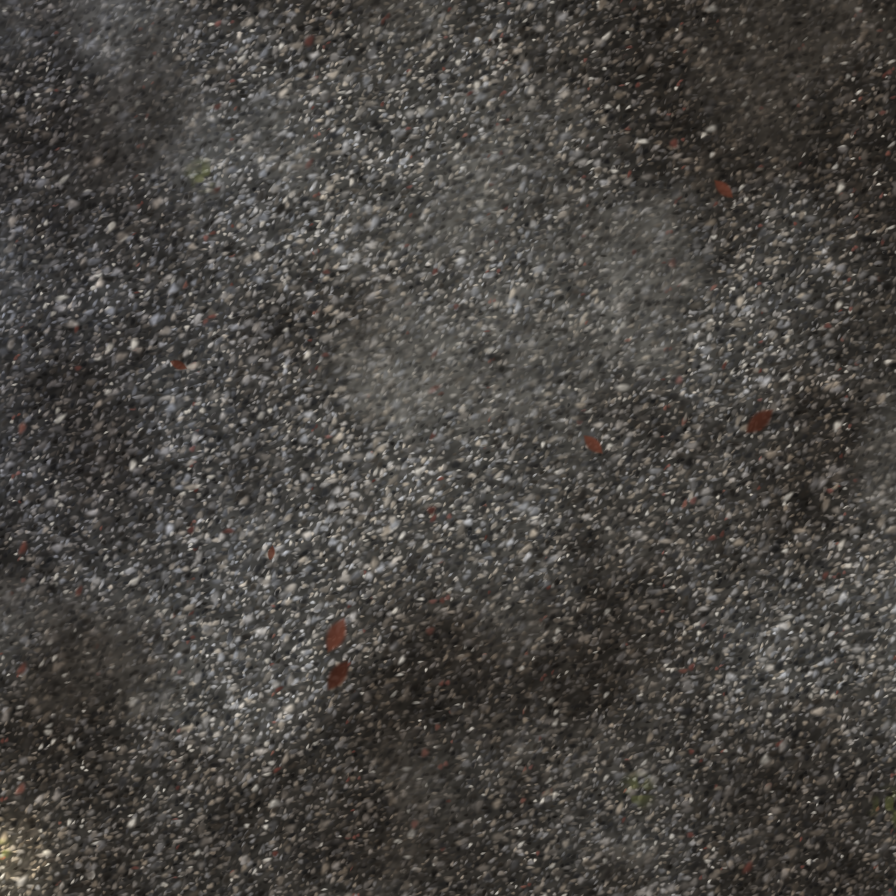
A Shadertoy shader for this texture:

```glsl
// Weathered asphalt: three layers of small soft-edged stones over dark binder,
// with broad damp and dusty patches, a few red leaves, moss and a sunlit corner.
// Stones are jittered ellipses in grid cells, leaning along one diagonal.
#define COARSE_CELLS 80.0
#define MEDIUM_CELLS 116.0
#define FINE_CELLS 165.0
#define GRAIN_TILT 0.65
#define GRAIN_CONTRAST 0.68
#define RED_SHARE 0.012
#define PALE_SHARE 0.05
#define LEAF_COUNT 7
#define MOSS_COUNT 4
#define DAMP_COLOR vec3(0.222, 0.205, 0.184)
#define DUST_COLOR vec3(0.385, 0.378, 0.358)

float hash(vec2 p) {
    return fract(sin(dot(p, vec2(127.1, 311.7))) * 43758.5453);
}

vec2 hash2(vec2 p) {
    return vec2(hash(p), hash(p + 47.3));
}

// Turns the plane so that direction a becomes the x axis
mat2 rotation(float a) {
    return mat2(cos(a), -sin(a), sin(a), cos(a));
}

float noise(vec2 p) {
    vec2 cell = floor(p), f = fract(p);
    f = f * f * (3.0 - 2.0 * f);
    float low = mix(hash(cell), hash(cell + vec2(1, 0)), f.x);
    float high = mix(hash(cell + vec2(0, 1)), hash(cell + vec2(1, 1)), f.x);
    return mix(low, high, f.y);
}

float fbm(vec2 p) {
    float sum = 0.0, weight = 0.5;
    for (int i = 0; i < 5; i++) {
        sum += weight * noise(p);
        p = rotation(0.6) * p * 2.03 + 11.7;
        weight *= 0.5;
    }
    return sum / 0.97;
}

// Colour of one stone, relative to the ground around it
vec3 stoneColor(vec2 id, vec3 ground) {
    float tone = 1.0 + GRAIN_CONTRAST * (2.0 * hash(id + 3.1) - 0.92);
    vec3 tint = mix(vec3(1.05, 1.0, 0.95), vec3(0.96, 0.99, 1.07), hash(id + 8.4));
    vec3 color = ground * tone * tint;
    float kind = hash(id + 15.9);
    if (kind < RED_SHARE) color = mix(color, vec3(0.40, 0.23, 0.20), 0.7);
    if (kind > 1.0 - PALE_SHARE) color = mix(color, vec3(0.72, 0.70, 0.66), 0.75);
    return color;
}

// Lays one layer of stones over the colour beneath
vec3 addStones(vec3 color, vec3 ground, vec2 uv, float cells, float density, float cover) {
    float gridTurn = 0.37;
    vec2 p = rotation(gridTurn) * uv * cells + cells;
    vec2 home = floor(p);
    for (int y = -1; y <= 1; y++)
    for (int x = -1; x <= 1; x++) {
        vec2 id = home + vec2(x, y);
        if (hash(id + 21.6) > density) continue;
        vec2 center = id + 0.1 + 0.8 * hash2(id);
        float tilt = GRAIN_TILT - gridTurn + 1.3 * (hash(id + 5.2) - 0.5);
        vec2 radius = mix(vec2(0.50, 0.30), vec2(0.85, 0.50), hash2(id + 31.8));
        vec2 q = rotation(tilt) * (p - center) / radius;
        float edge = length(q) + 0.06 * sin(3.0 * atan(q.y, q.x) + 6.0 * hash(id));
        float mask = 1.0 - smoothstep(0.2, 1.1, edge);
        float light = 1.0 + 0.2 * q.y;
        color = mix(color, stoneColor(id, ground) * light, mask * cover);
    }
    return color;
}

vec3 addMoss(vec3 color, vec2 uv) {
    for (int i = 0; i < MOSS_COUNT; i++) {
        vec2 center = hash2(vec2(float(i), 71.0));
        float reach = length(uv - center) / mix(0.012, 0.032, hash(center));
        float mask = (1.0 - smoothstep(0.2, 1.2, reach)) * smoothstep(0.3, 0.7, noise(uv * 130.0));
        color = mix(color, vec3(0.36, 0.38, 0.20), 0.5 * mask);
    }
    return color;
}

vec3 addLeaves(vec3 color, vec2 uv) {
    for (int i = 0; i < LEAF_COUNT; i++) {
        vec2 seed = vec2(float(i), 18.0);
        float size = mix(0.008, 0.022, hash(seed + 4.0));
        vec2 q = rotation(6.28 * hash(seed + 9.0)) * (uv - hash2(seed)) / size;
        float shape = abs(q.y) - 0.48 * (1.0 - q.x * q.x);
        float mask = 1.0 - smoothstep(-0.2, 0.15, shape);
        vec3 leaf = mix(vec3(0.27, 0.14, 0.10), vec3(0.45, 0.25, 0.19), hash(seed + 2.0));
        color = mix(color, leaf * (0.9 + 0.25 * q.y), 0.85 * mask);
    }
    return color;
}

void mainImage(out vec4 fragColor, in vec2 fragCoord) {
    vec2 uv = fragCoord / iResolution.y;

    // Broad patches: dusty and cool to the left, damp and brown to the right
    float patches = fbm(uv * 5.0 + 3.7) + 0.24 * (0.5 - uv.x);
    vec3 ground = mix(DAMP_COLOR, DUST_COLOR, smoothstep(0.24, 0.76, patches));
    float cool = (1.0 - smoothstep(0.0, 0.45, uv.x)) * smoothstep(0.15, 0.5, uv.y);
    ground *= mix(vec3(1.0), vec3(0.98, 1.01, 1.08), cool);
    ground *= 0.86 + 0.28 * noise(uv * 38.0);

    // Silt hides part of the stones
    float silt = smoothstep(0.52, 0.75, fbm(uv * 7.0 + 29.0));
    float cover = 1.0 - 0.5 * silt;

    vec3 color = ground * mix(0.66, 0.9, silt);
    color = addStones(color, ground, uv, FINE_CELLS, 0.9, cover);
    color = addStones(color, ground, uv + 0.31, MEDIUM_CELLS, 0.65, cover);
    color = addStones(color, ground * 1.05, uv + 0.67, COARSE_CELLS, 0.24, cover);

    // Fine streaks along the lean of the stones
    vec2 streak = rotation(GRAIN_TILT) * uv * vec2(130.0, 230.0);
    color *= 0.8 + 0.42 * noise(streak + 90.0);

    color = addMoss(color, uv);
    color = addLeaves(color, uv);

    // Sunlight in the lower left corner
    vec2 fromSun = uv - vec2(0.0, 0.04);
    color *= 1.0 + exp(-dot(fromSun, fromSun) / 0.0024) * vec3(1.1, 1.06, 0.9);

    fragColor = vec4(clamp(color, 0.0, 1.0), 1.0);
}
```
